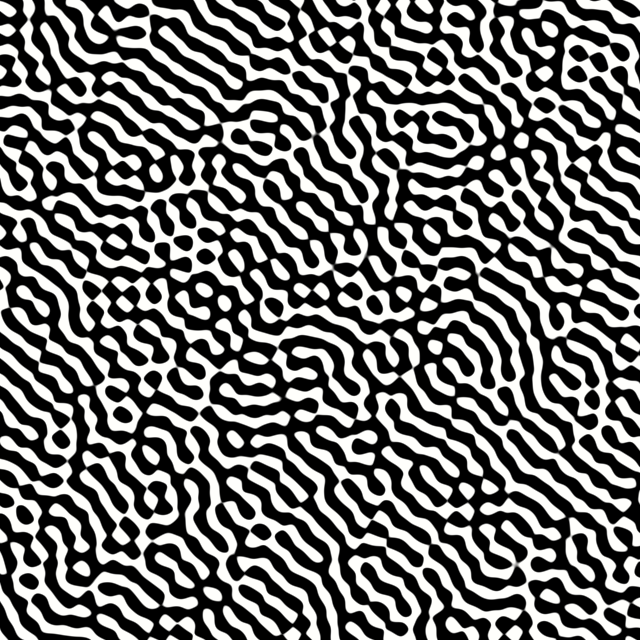
A Shadertoy shader for this pattern:

```glsl
// Diagonal black and white labyrinth of winding stripes, like a reaction-diffusion pattern.

const float TAU = 6.2831853;

// Three random values in 0..1 from one number, without sine
vec3 hash31(float n) {
    vec3 p = fract(vec3(n) * vec3(0.1031, 0.1030, 0.0973));
    p += dot(p, p.yzx + 33.33);
    return fract((p.xxy + p.yzz) * p.zyx);
}

// Sum of plane waves of nearly equal length; returns value and gradient
vec3 waveField(vec2 p) {
    const int WAVES = 72;
    vec3 field = vec3(0.0);
    for (int i = 0; i < WAVES; i++) {
        vec3 rnd = hash31(float(i) * 7.31 + 4.7);

        // Directions crowd around the stripe normal, with a thin tail to the sides
        float spread = 2.0 * (float(i) + rnd.x) / float(WAVES) - 1.0;
        float angle = 0.87 + 0.45 * spread + 0.75 * spread * spread * spread;
        float frequency = TAU * 31.0 * mix(0.94, 1.06, rnd.y);
        vec2 k = frequency * vec2(cos(angle), sin(angle));

        float phase = dot(k, p) + TAU * rnd.z;
        field += vec3(cos(phase), -sin(phase) * k);
    }
    return field / sqrt(float(WAVES));
}

void mainImage(out vec4 fragColor, in vec2 fragCoord) {
    vec2 p = fragCoord / iResolution.y;
    vec3 field = waveField(p);

    // Approximate distance to the stripe edge; the floor keeps saddles crisp
    float slope = sqrt(dot(field.yz, field.yz) + 900.0);
    float edgeDistance = field.x / slope - 0.0008;

    // Slightly wider black stripes with a soft edge
    float softness = max(0.0015, 0.7 / iResolution.y);
    float white = smoothstep(-softness, softness, edgeDistance);

    fragColor = vec4(mix(vec3(0.0), vec3(1.0, 1.0, 0.99), white), 1.0);
}
```
